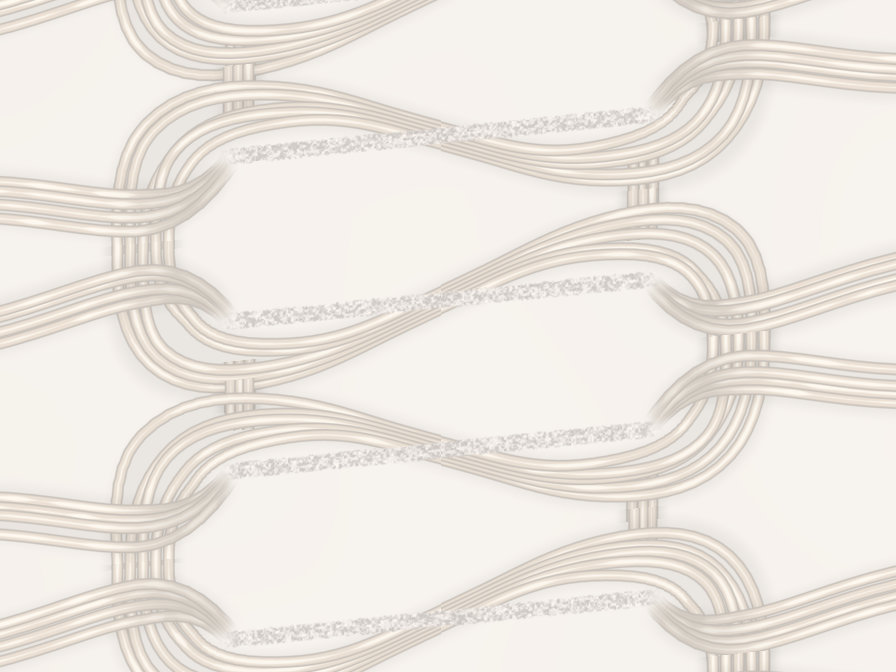
This pattern is drawn by a Shadertoy shader. Its source:

```glsl
// Rows of pale metallic wire loops, hooked and twisted together, on a cream ground.

const vec3 GROUND    = vec3(0.967, 0.950, 0.930);
const vec3 WIRE_EDGE = vec3(0.775, 0.752, 0.725);
const vec3 WIRE_BODY = vec3(0.925, 0.880, 0.832);
const vec3 WIRE_GLOW = vec3(0.995, 0.975, 0.940);
const vec3 BAR_DARK  = vec3(0.800, 0.780, 0.765);
const vec3 BAR_LIGHT = vec3(0.950, 0.930, 0.915);

// Lengths are in canvas heights
const float CENTRE_X  = 0.656;
const float FIRST_ROW = 0.207;   // measured from the top
const float ROW_PITCH = 0.2355;
const float ROW_PAIR  = 0.006;   // alternate rows sit closer together
const float TILT      = -0.10;
const float WIRE_R    = 0.0088;
const float BAR_R     = 0.0145;
const float BAR_END   = 0.335;
const float SOFT      = 0.0015;
const int   SEGMENTS  = 16;

float hash(vec2 p) {
    return fract(sin(dot(p, vec2(127.1, 311.7))) * 43758.545);
}

float noise(vec2 p) {
    vec2 i = floor(p), f = fract(p);
    f = f * f * (3.0 - 2.0 * f);
    return mix(mix(hash(i), hash(i + vec2(1, 0)), f.x),
               mix(hash(i + vec2(0, 1)), hash(i + vec2(1, 1)), f.x), f.y);
}

// Signed distance to a cubic Bezier curve, and the position along it
vec2 curve(vec2 p, vec2 a, vec2 b, vec2 c, vec2 d) {
    vec2 best = vec2(9.0, 0.0), prev = a;
    for (int i = 1; i <= SEGMENTS; i++) {
        float t = float(i) / float(SEGMENTS), u = 1.0 - t;
        vec2 next = u*u*u*a + 3.0*u*u*t*b + 3.0*u*t*t*c + t*t*t*d;
        vec2 e = next - prev, r = p - prev;
        float h = clamp(dot(r, e) / dot(e, e), 0.0, 1.0);
        float dist = length(r - e * h);
        if (dist < abs(best.x)) {
            float side = e.x * r.y - e.y * r.x < 0.0 ? -1.0 : 1.0;
            best = vec2(side * dist, (float(i) - 1.0 + h) / float(SEGMENTS));
        }
        prev = next;
    }
    return best;
}

// Parallel round wires fanned across a curve: dt = (distance, position)
void bundle(inout vec3 col, vec2 dt, int count, float spread, float wander,
            float tarnish, float mask, float seed) {
    float soft = max(SOFT, 1.0 / iResolution.y);
    col *= 1.0 - 0.05 * mask * smoothstep(spread + 0.03, spread, abs(dt.x));
    for (int i = 0; i < count; i++) {
        float id = float(i);
        float lane = 2.0 * id / float(count - 1) - 1.0;
        lane += wander * (hash(vec2(id, seed)) - 0.5);
        float e = abs(dt.x - lane * spread) / WIRE_R;
        float glint = noise(vec2(dt.y * 14.0 + seed * 7.0, id * 5.3));
        vec3 wire = mix(WIRE_GLOW, WIRE_BODY, smoothstep(0.05, 0.5, e + 0.45 * glint - 0.15));
        wire = mix(wire, WIRE_EDGE, smoothstep(0.5, 0.95, e));
        wire = mix(wire, WIRE_EDGE, tarnish * (0.5 + 0.5 * glint));
        float cover = 1.0 - smoothstep(1.0 - soft / WIRE_R, 1.0 + soft / WIRE_R, e);
        col = mix(col, wire, cover * mask);
    }
}

// One half of a loop; the other half is its half-turn
void halfLoop(inout vec3 col, vec2 q, float seed) {
    // Short link seen between rows
    float linkMask = step(-0.135, q.y) * step(q.y, -0.06);
    bundle(col, vec2(q.x + 0.300, q.y), 3, 0.014, 0.3, 0.15, linkMask, seed + 3.0);

    // Looping strand, from the side post to the crossing
    vec2 rise = curve(q, vec2(-0.443, 0.130), vec2(-0.448, -0.017),
                         vec2(-0.390, -0.069), vec2(-0.269, -0.069));
    vec2 fall = curve(q, vec2(-0.269, -0.069), vec2(-0.148, -0.069),
                         vec2(-0.090, -0.030), vec2(0.042, 0.014));
    vec2 dt = abs(rise.x) < abs(fall.x) ? vec2(rise.x, 0.5 * rise.y)
                                        : vec2(fall.x, 0.5 + 0.5 * fall.y);
    float closing = smoothstep(0.2, 0.85, dt.y);
    float swell = smoothstep(0.0, 0.25, dt.y) * (1.0 - closing);
    float spread = mix(0.038, 0.012, closing) * (1.0 + 0.35 * swell * hash(vec2(seed, 9.0)));
    bundle(col, dt, 5, spread, 0.7 * swell, 0.05, step(0.001, dt.y), seed);

    // Sparkling straight bar
    float grain = 0.6 * noise(q * 240.0 + seed) + 0.4 * noise(q * 420.0 - seed);
    vec3 bar = mix(BAR_DARK, BAR_LIGHT, smoothstep(0.2, 0.75, grain));
    bar = mix(bar, WIRE_GLOW, 0.8 * smoothstep(0.72, 0.85, grain));
    float edge = 1.0 - smoothstep(BAR_R - 0.004, BAR_R + 0.001, abs(q.y) + 0.003 * grain);
    col = mix(col, bar, 0.9 * edge * smoothstep(-BAR_END, -BAR_END + 0.04, q.x));

    // Neighbouring strand hooking through the loop
    vec2 hook = curve(q, vec2(-0.712, 0.021), vec2(-0.520, 0.038),
                         vec2(-0.408, 0.130), vec2(-0.309, 0.000));
    float tip = smoothstep(0.55, 1.0, hook.y);
    bundle(col, hook, 4, mix(0.025, 0.007, tip), 0.5, 0.65 * smoothstep(0.4, 0.8, hook.y),
           1.0 - smoothstep(0.88, 0.995, hook.y), seed + 6.0);
}

void mainImage(out vec4 fragColor, in vec2 fragCoord) {
    vec2 p = fragCoord / iResolution.y;
    p.y = 1.0 - p.y;
    vec3 col = GROUND + 0.008 * (noise(p * 3.0) - 0.5);

    // Rows alternate by mirroring
    for (int k = -1; k <= 4; k++) {
        float row = float(k);
        float flip = (k & 1) == 0 ? 1.0 : -1.0;
        vec2 q = p - vec2(CENTRE_X, FIRST_ROW + row * ROW_PITCH - flip * ROW_PAIR);
        q.y += 0.006 * (hash(vec2(row, 4.0)) - 0.5) - TILT * q.x;
        if (abs(q.y) > 0.18) continue;
        q.y *= flip;
        float half_ = q.x > 0.0 ? 1.0 : 0.0;
        if (q.x > 0.0) q = -q;
        halfLoop(col, q, row * 2.0 + half_ + 11.0);
    }
    fragColor = vec4(col, 1.0);
}
```
